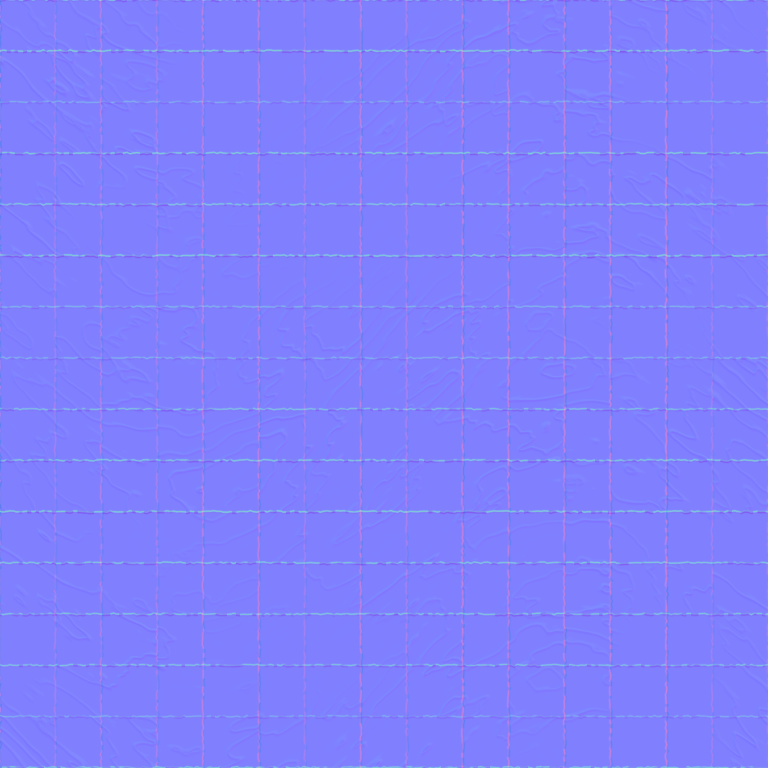
A Shadertoy shader for this texture map:

```glsl
// Tangent-space normal map of a tiled panel: fifteen rows crossed by paired
// vertical joints, over faint weathering. Joints are signed distances with
// broken edges; weathering embosses the level lines of a bent fractal noise.

const float PI = 3.14159265;
const float ROWS = 15.0;             // tile rows up the canvas
const float ROW_SHIFT = 0.0007;      // height of the lowest joint above the grid
const float PAIR_PERIOD = 0.1326;    // spacing of vertical joint pairs
const float PAIR_CENTER = 0.1016;    // middle of the first pair
const float PAIR_HALF = 0.0299;      // half the gap inside a pair
const float JOINT_WIDTH = 0.00115;   // falloff radius of a joint edge
const float JOINT_SLOPE = 0.68;      // tilt of the lit joint edge
const float JOINT_DULL = 0.07;       // blue lost along a joint
const float JOINT_WOBBLE = 0.0009;   // sideways roughness of a joint
const float DASH_RATE = 230.0;       // joint breaks per canvas length
const float CRACK_WIDTH = 0.0019;    // falloff radius of a weathering line
const float CRACK_LEVELS = 8.0;      // level lines per unit of noise
const vec2 CRACK_SLOPE = vec2(0.055, 0.105);
const vec2 CRACK_SCALE = vec2(4.0, 8.0);
const float CRACK_BEND = 0.8;        // steepness of the streak direction
const vec2 CALM_CENTER = vec2(0.42, 0.71);
const float GRADIENT_STEP = 0.0015;

float hash(vec2 cell) {
    uvec2 q = uvec2(ivec2(cell)) * uvec2(1597u, 3571u);
    uint n = (q.x ^ (q.y << 7)) * 277803u + q.y;
    n = (n ^ (n >> 15)) * 73939u;
    n = (n ^ (n >> 13)) * 51787u;
    return float((n ^ (n >> 16)) & 65535u) / 65535.0;
}

float noise(vec2 p) {
    vec2 i = floor(p), f = fract(p);
    f = f * f * (3.0 - 2.0 * f);
    return mix(mix(hash(i), hash(i + vec2(1, 0)), f.x),
               mix(hash(i + vec2(0, 1)), hash(i + vec2(1, 1)), f.x), f.y);
}

// Streaks fall at both sides of the canvas and climb through its middle.
float weathering(vec2 p) {
    p.y += CRACK_BEND * sin(2.0 * PI * p.x) / (2.0 * PI);
    p *= CRACK_SCALE;
    float sum = 0.0, amplitude = 0.5;
    for (int octave = 0; octave < 5; octave++) {
        sum += amplitude * noise(p);
        p = 2.0 * p + vec2(17.3, 9.7);
        amplitude *= 0.5;
    }
    return sum;
}

// Tilt of the embossed level lines; each tile shifts its own levels.
vec2 crackTilt(vec2 p, vec2 tile, float pixel) {
    float height = weathering(p);
    vec2 gradient = vec2(weathering(p + vec2(GRADIENT_STEP, 0.0)),
                         weathering(p + vec2(0.0, GRADIENT_STEP))) - height;
    gradient /= GRADIENT_STEP;
    float steepness = length(gradient) + 0.3;
    float level = fract(height * CRACK_LEVELS + 0.35 * hash(tile + 61.0)) - 0.5;
    float x = level / (CRACK_LEVELS * steepness * max(CRACK_WIDTH, 0.8 * pixel));
    float emboss = 2.3 * x * exp(-x * x);

    // Patches of bare surface, one large and the rest scattered.
    float presence = smoothstep(0.28, 0.56, noise(p * 7.0 + 31.0));
    presence *= smoothstep(0.04, 0.17, length((p - CALM_CENTER) * vec2(0.7, 1.0)));
    presence *= mix(0.55, 1.0, hash(tile + 113.0));
    return emboss * presence * CRACK_SLOPE * gradient / steepness;
}

// x: signed tilt across a joint, y: its coverage.
vec2 jointProfile(float dist, float along, float id, float pixel) {
    float rough = noise(vec2(along * DASH_RATE, id * 7.0));
    float broken = noise(vec2(along * DASH_RATE * 0.8, id * 7.0 + 3.0));
    float width = max(JOINT_WIDTH, 0.6 * pixel);
    float x = (dist + (rough - 0.5) * 2.0 * JOINT_WOBBLE) / width;
    float lit = exp(-x * x);
    float shaded = exp(-(x - 1.6) * (x - 1.6));
    float strength = mix(0.4, 1.0, hash(vec2(id, 5.0)));
    float dash = mix(0.25, 1.0, smoothstep(0.2, 0.6, broken));
    return strength * vec2(dash * lit - 0.45 * (1.2 - dash) * shaded,
                           max(lit, 0.6 * shaded));
}

void mainImage(out vec4 fragColor, in vec2 fragCoord) {
    vec2 p = fragCoord / iResolution.xy;
    float pixel = 1.0 / min(iResolution.x, iResolution.y);

    // Vertical joints come in pairs, giving alternating tile widths.
    float pairPosition = (p.x - PAIR_CENTER) / PAIR_PERIOD + 0.5;
    float pair = floor(pairPosition);
    float fromCenter = (pairPosition - pair - 0.5) * PAIR_PERIOD;
    float side = fromCenter < 0.0 ? -1.0 : 1.0;
    float columnDist = fromCenter - side * PAIR_HALF;
    float columnJoint = pair * 2.0 + step(0.0, side) + 20.0;

    // Horizontal joints are evenly spaced.
    float rowPosition = (p.y - ROW_SHIFT) * ROWS;
    float rowJoint = floor(rowPosition + 0.5);
    float rowDist = (rowPosition - rowJoint) / ROWS;

    vec2 tile = vec2(columnJoint + step(0.0, columnDist), floor(rowPosition));
    vec2 column = jointProfile(columnDist, p.y, columnJoint, pixel);
    vec2 row = jointProfile(-rowDist, p.x, rowJoint + 50.0, pixel);

    // Combine tilts, then encode the unit normal as colour.
    vec2 tilt = crackTilt(p, tile, pixel) + JOINT_SLOPE * vec2(column.x, row.x);
    vec3 color = 0.5 + 0.5 * normalize(vec3(tilt, 1.0));
    color.b -= JOINT_DULL * max(column.y, row.y);
    fragColor = vec4(color, 1.0);
}
```
